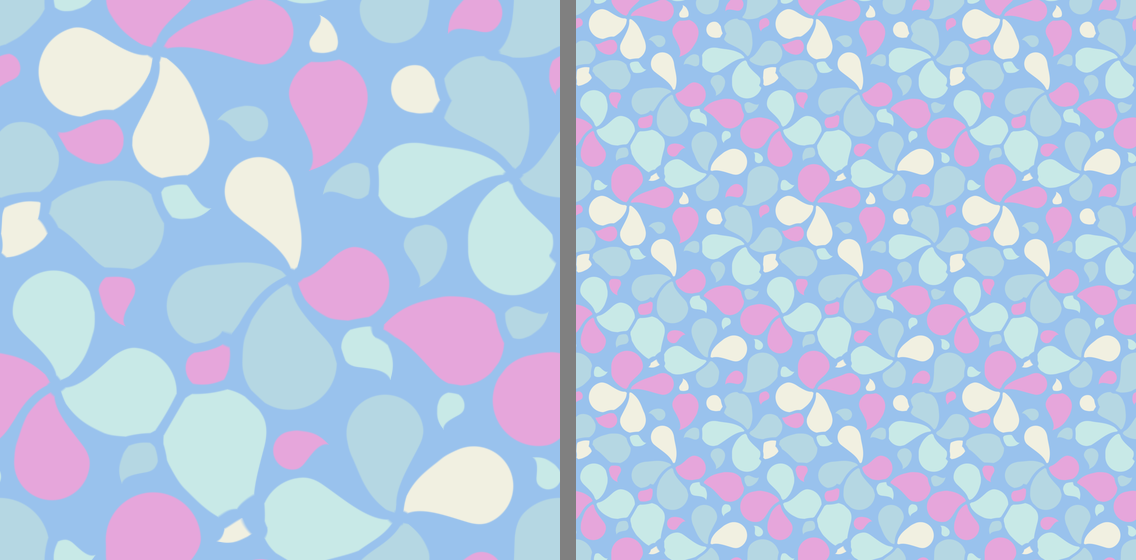
Left, the tile; right, the same tile 3 across and 3 down.
Reproduce this pattern procedurally as a WebGL 2 fragment shader.

```glsl
#version 300 es
precision highp float;

uniform vec2 u_resolution;
out vec4 fragColor;

const int SITES = 50;
const float GAP = 0.016;

const vec3 SKY = vec3(0.60, 0.76, 0.93);
const vec3 DUSTY = vec3(0.71, 0.845, 0.89);
const vec3 MINT = vec3(0.785, 0.914, 0.906);
const vec3 PINK = vec3(0.90, 0.65, 0.86);
const vec3 CREAM = vec3(0.945, 0.943, 0.882);

vec2 hash2(float n) {
    vec2 s = fract((n + 3.0) * vec2(0.1031, 0.1137));
    s += dot(s, s.yx + 33.3);
    return fract((s.x + s.y) * s);
}

// Shortest offset on the repeating tile
vec2 wrap(vec2 d) {
    return fract(d + 0.5) - 0.5;
}

// Every tenth site is a hub, the even sites around it carry petals
bool isHub(int k) {
    return k % 10 == 5;
}

int hubOf(int k) {
    int place = k % 10;
    int offset = place == 4 ? 1 : place == 6 ? -1 : place == 2 ? -7 : 7;
    return (k + offset + SITES) % SITES;
}

// Jittered lattice point and the largest allowed head radius
vec3 site(int k) {
    vec2 rnd = hash2(float(k));
    vec2 point = vec2(k, (k * 43) % SITES) / float(SITES) + 0.055 * (rnd - 0.5);
    float vary = fract(7.0 * (rnd.x + rnd.y));
    float size = isHub(k) ? 0.012
        : k % 10 == 0 ? 0.13
        : k % 2 == 0 ? mix(0.055, 0.115, vary)
        : mix(0.028, 0.052, vary);
    return vec3(fract(point), size);
}

// Round head at the origin, curved tail running to a point
float dropDistance(vec2 p, float radius, vec2 tail, float bend) {
    float len = length(tail);
    vec2 axis = tail / len;
    vec2 q = vec2(dot(p, axis), axis.x * p.y - axis.y * p.x);
    float t = clamp(q.x / len, 0.0, 1.0);
    q.y = abs(q.y - bend * radius * t * t * (1.0 - t));
    float slope = radius / len;
    float side = sqrt(1.0 - slope * slope);
    float along = dot(q, vec2(side, -slope));
    if (along < 0.0) return length(q) - radius;
    if (along > side * len) return length(q - vec2(len, 0.0));
    return dot(q, vec2(slope, side)) - radius;
}

vec3 dropColor(int k) {
    float key = fract(float(k) * 0.618);
    return key < 0.27 ? DUSTY : key < 0.53 ? MINT : key < 0.81 ? PINK : CREAM;
}

void main() {
    vec2 uv = gl_FragCoord.xy / u_resolution;

    vec3 sites[SITES];
    for (int k = 0; k < SITES; k++) sites[k] = site(k);

    // Keep the nearest two drops
    float nearest = 1.0;
    float second = 1.0;
    int owner = 0;
    for (int k = 0; k < SITES; k++) {
        vec3 self = sites[k];
        vec2 p = wrap(uv - self.xy);
        float reach = 2.0 * self.z + 0.05;
        if (isHub(k) || dot(p, p) > reach * reach) continue;

        // Share the space with the neighbours in proportion to size
        float radius = self.z;
        vec2 push = vec2(0.01, 0.0);
        for (int j = 0; j < SITES; j++) {
            if (j == k) continue;
            vec2 d = wrap(self.xy - sites[j].xy);
            float dd = dot(d, d);
            float share = self.z / (self.z + sites[j].z);
            radius = min(radius, 1.1 * (sqrt(dd) - 0.012) * share);
            push += d * sites[j].z * sites[j].z / (dd * dd);
        }

        // Petal tails meet at their hub, the others point to open space
        vec2 tail = 1.9 * radius * normalize(push);
        float bend = k % 3 == 0 ? 1.8 : -1.8;
        if (k % 2 == 0 && k % 10 != 0) {
            int hub = hubOf(k);
            tail = wrap(sites[hub].xy - self.xy);
            radius = min(radius, 0.66 * length(tail));
            bend = hub % 20 == 5 ? 1.8 : -1.8;
        }

        float d = dropDistance(p, radius, tail, bend);
        second = min(second, max(d, nearest));
        if (d < nearest) {
            nearest = d;
            owner = k;
        }
    }

    // An even channel is kept between adjoining drops
    float edge = max(nearest, 0.5 * (GAP - second + nearest));
    float pixel = 1.0 / min(u_resolution.x, u_resolution.y);
    float cover = 1.0 - smoothstep(-pixel, pixel, edge);
    fragColor = vec4(mix(SKY, dropColor(owner), cover), 1.0);
}
```
